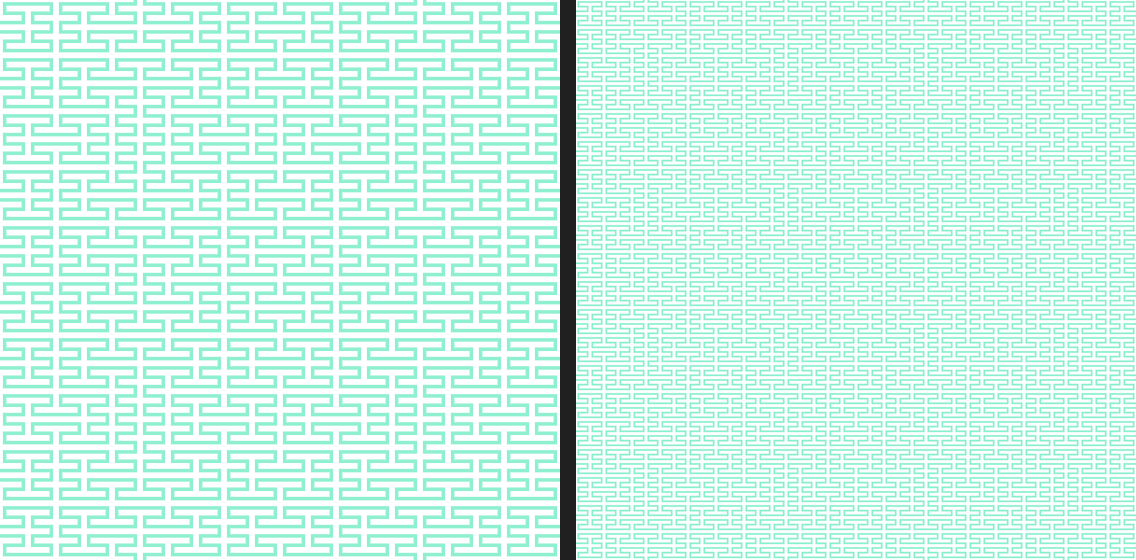
Left, the tile; right, the same tile 2 across and 2 down.
This pattern is drawn by a Shadertoy shader. Its source:

```glsl
// Mint meander lattice: paired strokes that run straight or turn at staggered crossings.

// True where a crossing turns its two strokes upright and opens a vertical gap.
bool isOpen(int column, int pairIndex) {
    int col = column % 10;
    int slot = pairIndex % 3;
    int block = (pairIndex / 3) % 5;
    if (column % 2 == 0) {
        bool sideColumn = col == 2 || col == 8;
        return slot != 1 || (sideColumn != (block == 2));
    }
    // Seams between blocks open only along the central column.
    return slot != 2 || (col == 5 && block != 0 && block != 3);
}

// Signed distance to the strokes, in units of the stroke pitch.
float meander(vec2 p) {
    // Crossings are 3 wide and 2 high; odd columns are staggered by one pitch.
    float column = floor(p.x / 3.0 + 0.5);
    float stagger = mod(column, 2.0);
    float pairIndex = floor((p.y - stagger) / 2.0);
    vec2 center = vec2(3.0 * column, 2.0 * pairIndex + stagger + 1.0);
    vec2 q = abs(p - center);

    // The offset keeps wrapped indices positive.
    bool open = isOpen(int(column) + 20, int(pairIndex) + 30);
    float edge = open ? max(0.5 - q.x, q.y - 0.5) : q.y - 0.5;
    return abs(edge) - 0.19;
}

void mainImage(out vec4 fragColor, in vec2 fragCoord) {
    vec2 p = 60.0 * fragCoord / iResolution.xy - vec2(0.0, 0.08);
    float pixel = 60.0 / min(iResolution.x, iResolution.y);

    // Mint strokes on white, with one pixel of edge coverage.
    float ink = clamp(0.5 - meander(p) / pixel, 0.0, 1.0);
    fragColor = vec4(mix(vec3(1.0), vec3(0.56, 0.94, 0.82), ink), 1.0);
}
```
